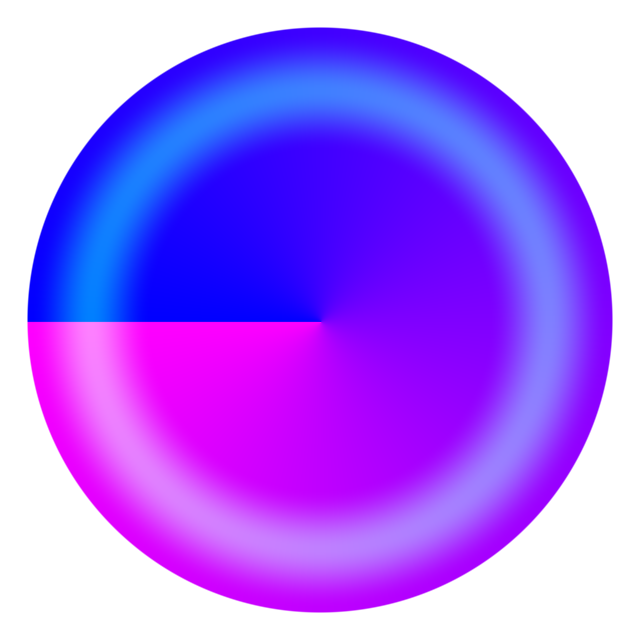
Reproduce this background procedurally as a Shadertoy shader.

```glsl
// A disc on white, filled with a conic sweep from blue to magenta
// that meets itself in a hard seam on the left, under a soft ring of light.
// The sweep comes from the polar angle, the disc and ring from the radius.

#define DISC_CENTER  vec2(0.5, 0.5)
#define SWEEP_CENTER vec2(0.502, 0.497)
#define DISC_RADIUS  0.457
#define RING_RADIUS  0.358
#define RING_SPREAD  0.093
#define RING_GAIN    0.5

const float TAU = 6.2831853;
const vec3 WHITE = vec3(1.0);
const vec3 SWEEP_START = vec3(0.0, 0.0, 1.0);
const vec3 SWEEP_END = vec3(1.0, 0.0, 1.0);
const vec3 RING_LIGHT = vec3(0.0, 1.0, 0.0);

// Clockwise turn from the left axis, 0 to 1, with a smoothed seam.
float sweepTurn(vec2 p, float pixel) {
    float angle = (p.x == 0.0 && p.y == 0.0) ? 0.0 : atan(p.y, p.x);
    float turn = 0.5 - angle / TAU;
    float seam = 1.0 - smoothstep(-0.75 * pixel, 0.75 * pixel, p.y);
    bool onSeam = p.x < 0.0 && abs(p.y) < 0.75 * pixel;
    return onSeam ? seam : turn;
}

// Soft band, brightest at RING_RADIUS and dark at RING_SPREAD from it.
float ringGlow(float radius) {
    float offset = abs(radius - RING_RADIUS);
    return 1.0 - smoothstep(0.0, RING_SPREAD, offset);
}

void mainImage(out vec4 fragColor, in vec2 fragCoord) {
    // Square canvas units, centred in the frame
    float pixel = 1.0 / min(iResolution.x, iResolution.y);
    vec2 uv = (fragCoord - 0.5 * iResolution.xy) * pixel + 0.5;
    float radius = length(uv - DISC_CENTER);

    // Conic fill and ring light
    float turn = sweepTurn(uv - SWEEP_CENTER, pixel);
    vec3 color = mix(SWEEP_START, SWEEP_END, turn);
    color += RING_GAIN * ringGlow(radius) * RING_LIGHT;

    // Disc edge over the white ground
    float outside = smoothstep(-pixel, pixel, radius - DISC_RADIUS);
    fragColor = vec4(mix(color, WHITE, outside), 1.0);
}
```
